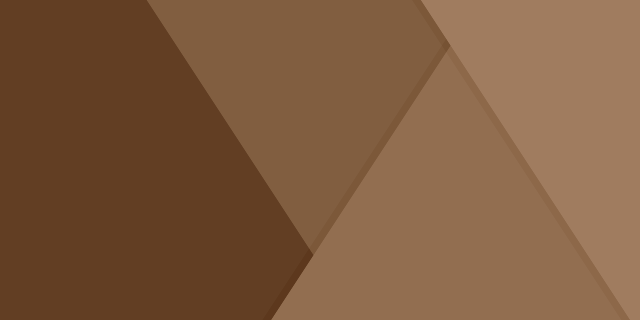
Reproduce this background procedurally as a Shadertoy shader.

```glsl
// Flat brown paper sheets with slanted edges and narrow hard shadows.

// Antialiased coverage to the right of an edge, from a horizontal offset
float rightOf(float offset) {
    float pixel = 1.0 / iResolution.y;
    return smoothstep(-0.6 * pixel, 0.6 * pixel, offset);
}

// Lay a sheet over the colour below, with a shadow strip left of its edge
vec3 laySheet(vec3 below, vec3 sheet, float offset, float shadowWidth) {
    vec3 shaded = below - vec3(0.021, 0.024, 0.026) * rightOf(offset + shadowWidth);
    return mix(shaded, sheet, rightOf(offset));
}

void mainImage(out vec4 fragColor, in vec2 fragCoord) {
    // Canvas height is one unit; drop is measured down from the top
    vec2 p = fragCoord / iResolution.y;
    float drop = 1.0 - p.y;
    float slant = 0.654 * drop;

    // Dark base and the olive sheet, which casts no shadow
    vec3 darkBrown = vec3(0.384, 0.245, 0.138);
    vec3 oliveBrown = vec3(0.506, 0.369, 0.251);
    vec3 color = mix(darkBrown, oliveBrown, rightOf(p.x - 0.4583 - slant));

    // Rising edge of the middle sheet, then the falling edge of the right sheet
    vec3 middleTan = vec3(0.573, 0.431, 0.314);
    vec3 lightTan = vec3(0.629, 0.488, 0.373);
    color = laySheet(color, middleTan, p.x - 1.5013 + slant, 0.0275);
    color = laySheet(color, lightTan, p.x - 1.3151 - slant, 0.0275);

    fragColor = vec4(color, 1.0);
}
```
